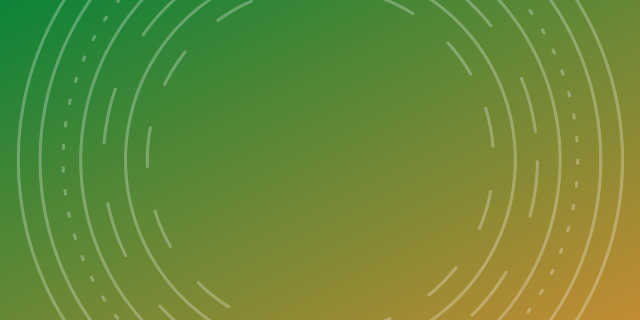
Reproduce this background procedurally as a Shadertoy shader.

```glsl
const float STROKE = 0.0048;

// Coverage of a round-capped dashed ring; angles are in degrees
float dashedRing(vec2 p, float radius, float first, float period, float halfDash) {
    float angle = degrees(atan(p.y, p.x));
    // The seam of the pattern lies just before the first dash
    float seam = min(0.5 * period, 11.3);
    float turn = mod(angle - first + seam, 360.0) - seam;
    float local = turn - period * floor(turn / period + 0.5);
    float along = radius * radians(max(abs(local) - halfDash, 0.0));
    float dist = length(vec2(along, length(p) - radius)) - STROKE;
    float pixel = 1.0 / iResolution.y;
    return smoothstep(0.6 * pixel, -0.6 * pixel, dist);
}

float solidRing(vec2 p, float radius) {
    return dashedRing(p, radius, 0.0, 360.0, 360.0);
}

void mainImage(out vec4 fragColor, in vec2 fragCoord) {
    vec2 uv = fragCoord / iResolution.xy;
    vec2 p = (fragCoord - 0.5 * iResolution.xy) / iResolution.y;
    p.x -= 0.0013;

    // Diagonal gradient from the upper left to the lower right
    vec3 green = vec3(0.047, 0.515, 0.220);
    vec3 amber = vec3(0.760, 0.550, 0.198);
    vec3 color = mix(green, amber, 0.5 * (uv.x + 1.0 - uv.y));

    // Solid rings
    float lines = solidRing(p, 0.944);
    lines = max(lines, solidRing(p, 0.876));
    lines = max(lines, solidRing(p, 0.749));
    lines = max(lines, solidRing(p, 0.609));

    // Dotted ring and the two dashed rings
    lines = max(lines, dashedRing(p, 0.804, -0.4, 360.0 / 71.0, 0.38));
    lines = max(lines, dashedRing(p, 0.678, 14.8, 30.68, 7.25));
    lines = max(lines, dashedRing(p, 0.541, 36.2, 27.9, 6.4));

    fragColor = vec4(mix(color, vec3(1.0), 0.27 * lines), 1.0);
}
```
